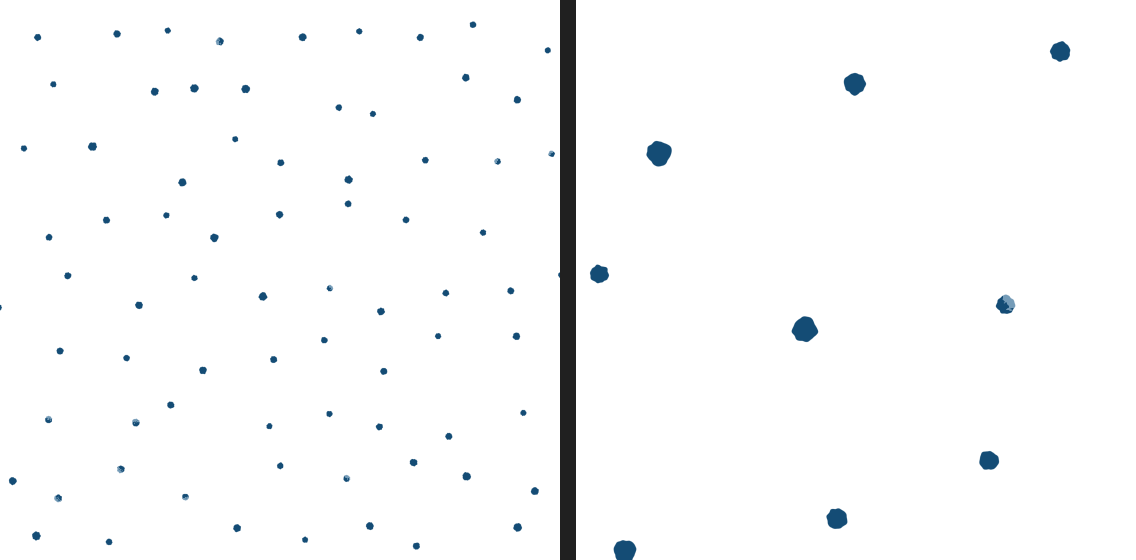
Left, the full canvas; right, a detail of the centre.
This pattern is drawn by a WebGL 1 fragment shader. Its source:

```glsl
precision highp float;

uniform vec2 u_resolution;

const vec3 PAPER = vec3(1.0);
const vec3 INK = vec3(0.08, 0.30, 0.46);
const vec3 WORN_INK = vec3(0.46, 0.61, 0.72);
const float CELLS = 8.7;          // grid cells across the canvas
const float JITTER = 0.68;        // share of a cell a dot may roam
const float MIN_RADIUS = 0.046;   // dot radii in cell units
const float MAX_RADIUS = 0.066;
const float WORN_SHARE = 0.11;
const float TAU = 6.2831853;

vec2 hash2(vec2 p) {
  vec3 q = fract(vec3(p.xyx) * vec3(0.1031, 0.1030, 0.0973));
  q += dot(q, q.yzx + 33.33);
  return fract((q.xx + q.yz) * q.zy);
}

vec2 gradientAt(vec2 corner) {
  float angle = TAU * hash2(corner + 57.0).x;
  return vec2(cos(angle), sin(angle));
}

float gradientNoise(vec2 p) {
  vec2 i = floor(p);
  vec2 f = p - i;
  vec2 u = f * f * f * (f * (f * 6.0 - 15.0) + 10.0);
  vec2 e = vec2(1.0, 0.0);
  float low = mix(dot(gradientAt(i), f),
                  dot(gradientAt(i + e), f - e), u.x);
  float high = mix(dot(gradientAt(i + e.yx), f - e.yx),
                   dot(gradientAt(i + e.xx), f - e.xx), u.x);
  return mix(low, high, u.y);
}

// Signed distance to a disc with a slightly ragged rim
float raggedDisc(vec2 p, float radius, vec2 seed) {
  vec2 direction = p / max(length(p), 1e-5);
  float wobble = gradientNoise(direction * 1.8 + seed);
  return length(p) - radius * (1.0 + 0.2 * wobble);
}

// Coverage of the rubbed-off side of a dot, p in units of its radius
float wornPatch(vec2 p, vec2 seed, float blur) {
  float angle = TAU * hash2(seed + 11.0).x;
  float side = dot(p, vec2(cos(angle), sin(angle)));
  float scratches = gradientNoise(p * 2.5 + seed);
  return smoothstep(-blur, blur, side + 0.9 * scratches - 0.1);
}

void main() {
  float scale = min(u_resolution.x, u_resolution.y);
  vec2 p = gl_FragCoord.xy / scale * CELLS + vec2(20.4, 30.3);
  float pixel = CELLS / scale;

  // Slide each row sideways so that columns do not line up
  float row = floor(p.y);
  p.x += hash2(vec2(row, 7.0)).x;
  vec2 cell = vec2(floor(p.x), row);

  // One jittered dot per cell, kept clear of the cell border
  vec2 center = cell + 0.5 + JITTER * (hash2(cell) - 0.5);
  vec2 traits = hash2(cell + 101.0);
  float radius = mix(MIN_RADIUS, MAX_RADIUS, traits.x * traits.x);
  vec2 local = p - center;
  vec2 seed = cell * 3.7;

  float edge = raggedDisc(local, radius, seed);
  float coverage = 1.0 - smoothstep(-0.75 * pixel, 0.75 * pixel, edge);

  // A few dots are partly rubbed pale
  float isWorn = step(traits.y, WORN_SHARE);
  float worn = isWorn * wornPatch(local / radius, seed, pixel / radius);
  vec3 dotColor = mix(INK, WORN_INK, worn);

  gl_FragColor = vec4(mix(PAPER, dotColor, coverage), 1.0);
}
```
